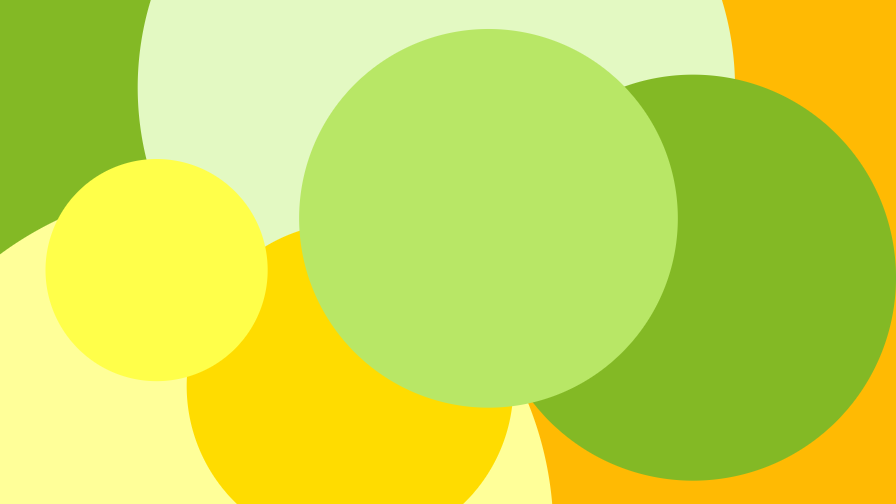
Reproduce this background procedurally as a Shadertoy shader.

```glsl
// Overlapping flat discs in greens and yellows on a green and orange ground.

// Palette
const vec3 LEAF   = vec3(0.514, 0.725, 0.145);
const vec3 LIME   = vec3(0.720, 0.905, 0.400);
const vec3 MINT   = vec3(0.890, 0.975, 0.760);
const vec3 ORANGE = vec3(1.000, 0.730, 0.010);
const vec3 GOLD   = vec3(1.000, 0.862, 0.000);
const vec3 LEMON  = vec3(1.000, 1.000, 0.290);
const vec3 CREAM  = vec3(1.000, 1.000, 0.600);

// Discs: centre x from the middle, centre y from the bottom, radius (canvas heights)
const vec3 MINT_DISC  = vec3(-0.0231,  0.8264, 0.5926);
const vec3 CREAM_DISC = vec3(-0.4792, -0.0579, 0.6884);
const vec3 GOLD_DISC  = vec3(-0.1944,  0.2338, 0.3241);
const vec3 LEAF_DISC  = vec3( 0.4861,  0.4491, 0.4028);
const vec3 LIME_DISC  = vec3( 0.0803,  0.5668, 0.3757);
const vec3 LEMON_DISC = vec3(-0.5782,  0.4641, 0.2204);

// Ground colours meet beneath the discs
const float GROUND_SPLIT = -0.02;

// Antialiased coverage of a signed distance
float coverage(float dist) {
    return clamp(0.5 - dist * iResolution.y, 0.0, 1.0);
}

// Lays one disc over the colour so far
void paintDisc(inout vec3 color, vec2 p, vec3 disc, vec3 tint) {
    color = mix(color, tint, coverage(length(p - disc.xy) - disc.z));
}

void mainImage(out vec4 fragColor, in vec2 fragCoord) {
    vec2 p = vec2(fragCoord.x - 0.5 * iResolution.x, fragCoord.y) / iResolution.y;

    // Ground
    vec3 color = mix(ORANGE, LEAF, coverage(p.x - GROUND_SPLIT));

    // Discs, back to front
    paintDisc(color, p, CREAM_DISC, CREAM);
    paintDisc(color, p, MINT_DISC, MINT);
    paintDisc(color, p, GOLD_DISC, GOLD);
    paintDisc(color, p, LEAF_DISC, LEAF);
    paintDisc(color, p, LIME_DISC, LIME);
    paintDisc(color, p, LEMON_DISC, LEMON);

    fragColor = vec4(color, 1.0);
}
```
